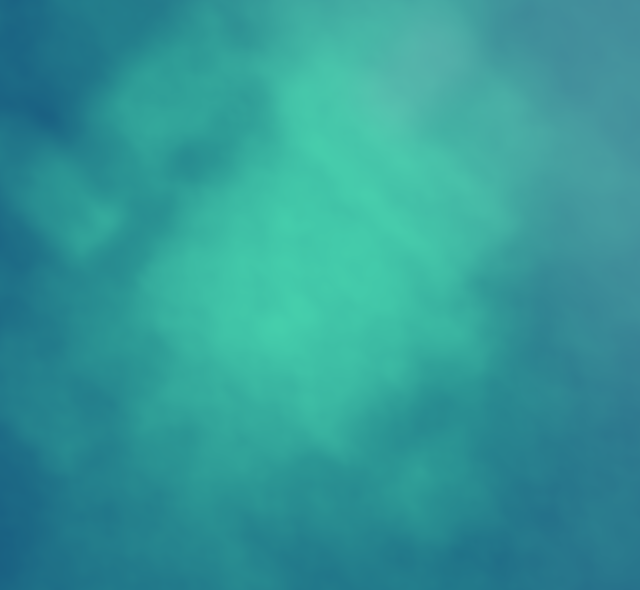
This background is drawn by a Shadertoy shader. Its source:

```glsl
// Soft teal backdrop: a mint glow on deep blue, crossed by blurred diagonal panes.
// One light value is summed from glows, panes and noise, then mapped to a ramp;
// a grey haze is laid over the upper right.

float hash(vec2 p) {
    return fract(sin(dot(p, vec2(127.1, 311.7))) * 43758.5453);
}

float valueNoise(vec2 p) {
    vec2 cell = floor(p), f = fract(p);
    f = f * f * (3.0 - 2.0 * f);
    return mix(mix(hash(cell), hash(cell + vec2(1, 0)), f.x),
               mix(hash(cell + vec2(0, 1)), hash(cell + vec2(1, 1)), f.x), f.y);
}

float fbm(vec2 p) {
    float sum = 0.0, amplitude = 0.5;
    for (int i = 0; i < 3; i++) {
        sum += amplitude * valueNoise(p);
        p = p * 2.0 + 7.3;
        amplitude *= 0.5;
    }
    return sum;
}

// Turns the axes by 45 degrees: x runs up-right, y runs up-left
vec2 toDiagonal(vec2 p) {
    return vec2(p.x + p.y, p.y - p.x) * 0.7071;
}

float glow(vec2 p, vec2 center, float radius) {
    vec2 d = (p - center) / radius;
    return exp(-dot(d, d));
}

// Blurred rectangle lying along the diagonals
float pane(vec2 p, vec2 center, vec2 halfSize, float blur) {
    vec2 d = abs(toDiagonal(p - center)) - halfSize;
    vec2 mask = 1.0 - smoothstep(vec2(-blur), vec2(blur), d);
    return mask.x * mask.y;
}

void mainImage(out vec4 fragColor, in vec2 fragCoord) {
    vec2 p = (fragCoord - 0.5 * iResolution.xy) / iResolution.y;
    vec2 diagonal = toDiagonal(p);

    // Main glow, its upward plume and the darker borders
    float light = 0.22 + 0.68 * glow(p, vec2(-0.03, 0.01), 0.33);
    light += 0.06 * pane(p, vec2(-0.02, 0.01), vec2(0.21, 0.21), 0.06);
    light += 0.44 * glow(p, vec2(0.09, 0.43), 0.22);
    light += 0.20 * glow(p, vec2(0.30, 0.22), 0.17);
    light -= 0.17 * smoothstep(0.38, 0.54, -p.x);
    light -= 0.10 * smoothstep(0.5, 0.8, p.x - p.y);

    // Bright panes
    light += 0.18 * pane(p, vec2(-0.26, 0.35), vec2(0.13, 0.07), 0.04);
    light += 0.20 * pane(p, vec2(-0.467, 0.184), vec2(0.06, 0.14), 0.03);
    light += 0.14 * pane(p, vec2(-0.48, -0.18), vec2(0.06, 0.12), 0.03);
    light += 0.12 * pane(p, vec2(0.12, 0.22), vec2(0.08, 0.22), 0.03);
    light += 0.10 * pane(p, vec2(0.43, 0.24), vec2(0.06, 0.18), 0.03);
    light += 0.10 * pane(p, vec2(0.27, -0.07), vec2(0.05, 0.05), 0.035);
    light += 0.13 * pane(p, vec2(0.20, -0.33), vec2(0.08, 0.07), 0.035);
    light += 0.09 * pane(p, vec2(-0.20, -0.27), vec2(0.08, 0.12), 0.05);
    light += 0.08 * pane(p, vec2(-0.18, -0.45), vec2(0.06, 0.12), 0.03);

    // Shadows between them
    light -= 0.09 * pane(p, vec2(-0.25, 0.17), vec2(0.13, 0.03), 0.04);
    light -= 0.03 * pane(p, vec2(-0.13, 0.25), vec2(0.10, 0.06), 0.03);
    light -= 0.14 * pane(p, vec2(0.37, 0.40), vec2(0.07, 0.10), 0.04);
    light -= 0.13 * glow(p, vec2(-0.47, 0.31), 0.08);
    light -= 0.16 * glow(p, vec2(-0.39, -0.20), 0.06);
    light -= 0.08 * glow(p, vec2(0.19, -0.22), 0.06);
    light -= 0.14 * glow(p, vec2(0.37, -0.01), 0.08);

    // Cloudy mottling along the diagonals, broad then fine
    light += 0.11 * (fbm(diagonal * vec2(9.0, 7.0) + 3.0) - 0.44);
    light += 0.21 * (fbm(diagonal * vec2(19.0, 15.0) + 31.0) - 0.44);

    // Bend the highlights so that they keep their detail
    light = clamp(light - 0.3 * pow(max(light - 0.6, 0.0), 1.5), 0.0, 1.0);

    // Colour ramp: deep blue, teal, mint
    vec3 color = mix(vec3(0.10, 0.38, 0.51), vec3(0.17, 0.59, 0.58), min(light * 2.0, 1.0));
    color = mix(color, vec3(0.29, 0.85, 0.69), max(light * 2.0 - 1.0, 0.0));

    // Grey haze in the upper right, with a pale patch near the top
    float haze = 0.30 * smoothstep(0.1, 0.75, p.x + p.y);
    haze += 0.22 * pane(p, vec2(0.16, 0.37), vec2(0.10, 0.06), 0.05);
    haze += 0.12 * smoothstep(0.2, 0.5, p.x);
    color = mix(color, vec3(0.45, 0.69, 0.71), haze);

    fragColor = vec4(color, 1.0);
}
```
